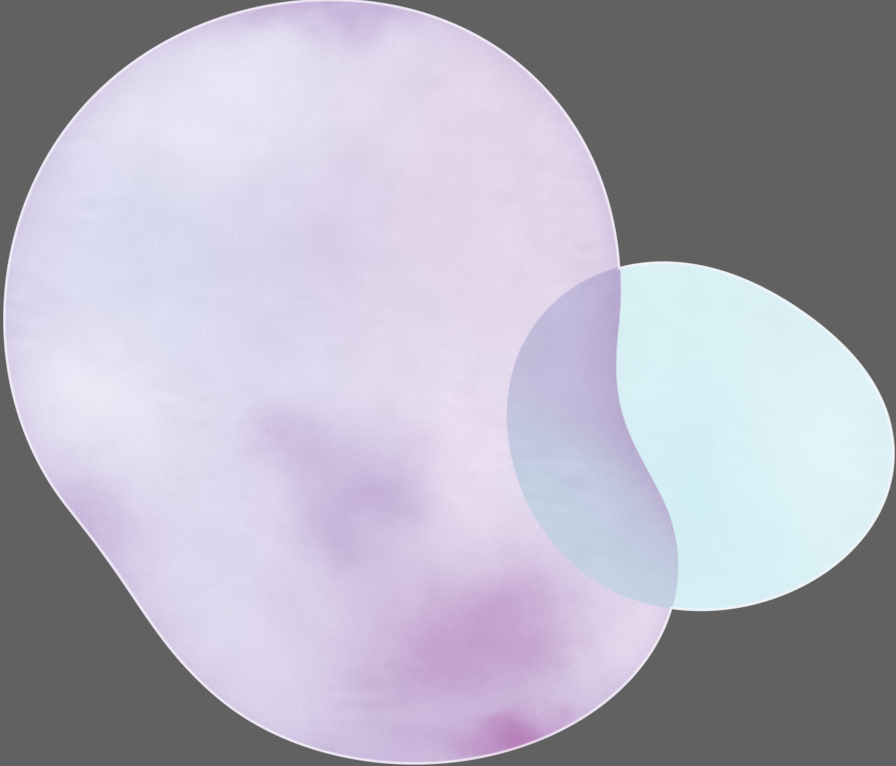
Give the GLSL for this background, as a WebGL 2 fragment shader.

```glsl
#version 300 es
precision highp float;
// Two overlapping watercolour blobs, lavender and pale aqua, on flat grey.
// Outlines are distance functions; pigment is built from soft elliptical
// washes whose positions are warped by layered gradient noise.
uniform vec2 u_resolution;
out vec4 fragColor;

const vec3 GREY = vec3(0.38);
const vec3 PAPER = vec3(0.97, 0.96, 0.98);
const vec3 LAVENDER = vec3(0.87, 0.85, 0.93);
const vec3 MIST = vec3(0.92, 0.92, 0.965);
const vec3 BLUE = vec3(0.845, 0.855, 0.94);
const vec3 ROSE = vec3(0.895, 0.83, 0.91);
const vec3 BLUSH = vec3(0.915, 0.87, 0.94);
const vec3 VIOLET = vec3(0.75, 0.66, 0.83);
const vec3 ORCHID = vec3(0.75, 0.60, 0.79);
const vec3 MAGENTA = vec3(0.66, 0.36, 0.64);
const vec3 AQUA = vec3(0.85, 0.94, 0.96);

vec2 hashGradient(vec2 cell) {
  vec3 h = fract(cell.xyx * vec3(0.1031, 0.1030, 0.0973));
  h += dot(h, h.yzx + 33.33);
  float angle = 6.2832 * fract((h.x + h.y) * h.z);
  return vec2(cos(angle), sin(angle));
}

float gradientNoise(vec2 p) {
  vec2 i = floor(p), f = fract(p);
  vec2 u = f * f * f * (f * (f * 6.0 - 15.0) + 10.0);
  vec2 e = vec2(0.0, 1.0);
  float low = mix(dot(hashGradient(i), f), dot(hashGradient(i + e.yx), f - e.yx), u.x);
  float high = mix(dot(hashGradient(i + e), f - e), dot(hashGradient(i + 1.0), f - 1.0), u.x);
  return mix(low, high, u.y);
}

float fbm(vec2 p) {
  float sum = 0.0, gain = 0.6;
  for (int k = 0; k < 5; k++) {
    sum += gain * gradientNoise(p);
    p = mat2(1.6, 1.2, -1.2, 1.6) * p + 7.3;
    gain *= 0.55;
  }
  return sum;
}

float smoothUnion(float a, float b, float k) {
  float h = max(k - abs(a - b), 0.0) / k;
  return min(a, b) - h * h * k * 0.25;
}

float ellipseDistance(vec2 p, vec2 radii) {
  float k = length(p / radii);
  return k * (k - 1.0) / max(length(p / (radii * radii)), 1e-4);
}

// Circle swollen along its rising diagonal
float swollenCircle(vec2 p, float radius) {
  vec2 n = p / max(length(p), 1e-4);
  float s = 2.0 * n.x * n.y;
  float u = 0.707 * (n.x + n.y);
  return length(p) - radius - 0.009 * s - 0.0046 * s * s - 0.006 * u * u * u;
}

// Ellipse whose top leans to the left
float leaningEgg(vec2 p, vec2 radii) {
  vec2 q = p / radii;
  vec2 n = q / max(length(q), 1e-4);
  float lean = 0.11 * n.x * n.y * (1.0 + n.y);
  return (length(q) - 1.0 + lean) * min(radii.x, radii.y);
}

vec3 wash(vec3 base, vec2 p, vec2 centre, vec2 size, vec3 tint, float amount) {
  vec2 q = (p - centre) / size;
  return mix(base, tint, amount * exp(-dot(q, q)));
}

vec3 lavenderPaint(vec2 p, float depth) {
  vec3 c = LAVENDER;
  // Broad pale washes
  c = wash(c, p, vec2(0.22, 0.67), vec2(0.24, 0.20), BLUE, 0.8);
  c = wash(c, p, vec2(0.27, 0.88), vec2(0.22, 0.11), MIST, 0.75);
  c = wash(c, p, vec2(0.11, 0.47), vec2(0.13, 0.10), MIST, 0.9);
  c = wash(c, p, vec2(0.67, 0.74), vec2(0.20, 0.26), ROSE, 0.95);
  c = wash(c, p, vec2(0.62, 0.40), vec2(0.13, 0.15), BLUSH, 0.9);
  c = wash(c, p, vec2(0.40, 0.69), vec2(0.12, 0.09), VIOLET, 0.17);
  // Dense pigment
  c = wash(c, p, vec2(0.48, 0.35), vec2(0.085, 0.065), VIOLET, 0.8);
  c = wash(c, p, vec2(0.39, 0.41), vec2(0.055, 0.06), VIOLET, 0.45);
  c = wash(c, p, vec2(0.44, 0.28), vec2(0.055, 0.05), VIOLET, 0.55);
  c = wash(c, p, vec2(0.63, 0.165), vec2(0.17, 0.10), ORCHID, 0.9);
  c = wash(c, p, vec2(0.54, 0.04), vec2(0.13, 0.07), VIOLET, 0.5);
  c = wash(c, p, vec2(0.845, 0.175), vec2(0.075, 0.075), BLUSH, 0.95);
  c = wash(c, p, vec2(0.70, 0.02), vec2(0.11, 0.038), MAGENTA, 0.85);
  c = wash(c, p, vec2(0.41, 1.00), vec2(0.14, 0.035), VIOLET, 0.8);
  c = wash(c, p, vec2(0.11, 0.31), vec2(0.07, 0.05), VIOLET, 0.55);
  c = wash(c, p, vec2(0.82, 0.46), vec2(0.05, 0.10), ORCHID, 0.85);
  // Pigment gathered along the edge
  return mix(c, VIOLET, 0.35 * exp(-depth / 0.022));
}

void main() {
  vec2 p = gl_FragCoord.xy / u_resolution.y;
  float pixel = 1.0 / u_resolution.y;

  // Outlines
  float upper = swollenCircle(p - vec2(0.405, 0.596), 0.4025);
  float lower = ellipseDistance(p - vec2(0.541, 0.261), vec2(0.3445, 0.259));
  float blob = smoothUnion(upper, lower, 0.12);
  float egg = leaningEgg(p - vec2(0.915, 0.428), vec2(0.2515, 0.2256));
  float inBlob = smoothstep(pixel, -pixel, blob);
  float inEgg = smoothstep(pixel, -pixel, egg);

  // Warped paint and paper grain
  float cloud = fbm(p * 6.0);
  vec2 warped = p + 0.075 * vec2(cloud, fbm(p * 6.0 + 19.0));
  float streak = gradientNoise(p * vec2(22.0, 70.0)) * smoothstep(0.0, 0.35, cloud);
  float grain = 0.03 * fbm(p * 13.0) + 0.03 * streak + 0.012 * gradientNoise(p * 190.0);
  vec3 lavender = lavenderPaint(warped, max(-blob, 0.0)) + grain;
  vec3 aqua = wash(AQUA, warped, vec2(0.92, 0.34), vec2(0.13, 0.12), vec3(0.81, 0.93, 0.95), 0.8);
  aqua = wash(aqua, warped, vec2(1.08, 0.42), vec2(0.10, 0.16), vec3(0.885, 0.96, 0.98), 0.8);
  aqua += 0.5 * grain;

  // Overlap: violet above and to the right, blue below
  vec3 overlap = mix(vec3(0.77, 0.82, 0.89), vec3(0.765, 0.745, 0.865), smoothstep(0.36, 0.54, warped.y));
  overlap = mix(overlap, vec3(0.71, 0.64, 0.80), 0.75 * exp(blob / 0.045) * smoothstep(0.22, 0.36, p.y));
  overlap += grain;

  // Layers and bright rim
  vec3 color = mix(GREY, aqua, inEgg);
  color = mix(color, mix(lavender, overlap, inEgg), inBlob);
  float outline = min(blob, egg);
  float rim = smoothstep(-0.0045, -0.0015, outline) * max(inBlob, inEgg);
  color = mix(color, PAPER, 0.8 * rim);
  fragColor = vec4(clamp(color, 0.0, 1.0), 1.0);
}
```
